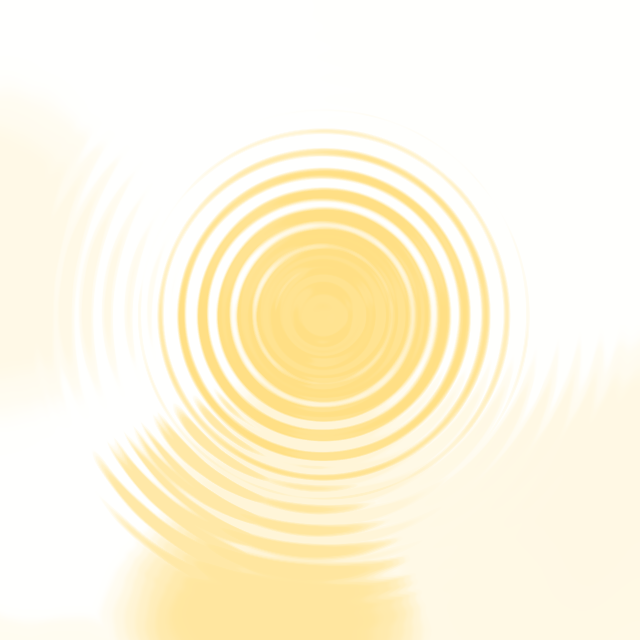
A three.js fragment shader for this background:

```glsl
// Golden light seen through concentric water ripples on a white and cream ground.
#define CENTER vec2(0.505, 0.508)
#define WAVELENGTH 0.0328
#define CREST_RADIUS 0.189
#define RIPPLE_DEPTH 0.078
#define CALM_START 0.34
#define CALM_END 0.53
#define WARP 0.05
#define TONE_STEPS 9.0
#define CREAM_LEVEL 0.18
#define WHITE vec3(1.0, 1.0, 0.995)
#define GOLD vec3(1.0, 0.876, 0.52)

varying vec2 vUv;

const float TAU = 6.2831853;

float hash(vec2 p) {
  vec3 q = fract(vec3(p.xyx) * 0.1031);
  q += dot(q, q.yzx + 33.33);
  return fract((q.x + q.y) * q.z);
}

float noise(vec2 p) {
  vec2 cell = floor(p);
  vec2 f = fract(p);
  f = f * f * (3.0 - 2.0 * f);
  return mix(mix(hash(cell), hash(cell + vec2(1.0, 0.0)), f.x),
             mix(hash(cell + vec2(0.0, 1.0)), hash(cell + 1.0), f.x), f.y);
}

float fbm(vec2 p) {
  float sum = 0.0;
  float weight = 0.5;
  for (int i = 0; i < 3; i++) {
    sum += weight * noise(p);
    p = p * 2.03 + 17.0;
    weight *= 0.5;
  }
  return sum / 0.875;
}

// Soft ellipse: 1 inside, fading to 0 around its rim.
float blob(vec2 p, vec2 center, vec2 radii, float softness) {
  float d = length((p - center) / radii);
  return 1.0 - smoothstep(1.0 - softness, 1.0 + softness, d);
}

float segmentDistance(vec2 p, vec2 a, vec2 b) {
  vec2 ab = b - a;
  float t = clamp(dot(p - a, ab) / dot(ab, ab), 0.0, 1.0);
  return length(p - a - t * ab);
}

// Amount of gold in the still scene below the water.
float goldAmount(vec2 p) {
  vec2 w = p + WARP * (vec2(fbm(p * 8.0), fbm(p * 8.0 + 41.0)) - 0.5);

  // Main disc with faint inner variation
  float sun = blob(w, vec2(0.522, 0.502), vec2(0.195, 0.21), 0.24);
  sun *= 0.87 + 0.2 * noise(p * 16.0 + 5.0);

  // Reflection below, with an arm reaching to the left
  float pool = 0.78 * blob(w, vec2(0.43, 0.04), vec2(0.21, 0.15), 0.4);
  float armDistance = segmentDistance(w, vec2(0.27, 0.27), vec2(0.38, 0.08));
  float arm = 0.72 * (1.0 - smoothstep(0.045, 0.1, armDistance));
  float halo = 0.3 * blob(w, vec2(0.49, 0.27), vec2(0.17, 0.16), 0.4);

  // Cream areas at the left and the lower right
  float leftCream = blob(w, vec2(0.0, 0.6), vec2(0.16, 0.24), 0.35);
  float slope = 0.43 + 0.3 * (w.x - 1.0) - w.y;
  float rightCream = smoothstep(-0.06, 0.05, slope) * smoothstep(0.5, 0.64, w.x);
  float floorCream = 0.6 * (1.0 - smoothstep(0.0, 0.06, w.y));
  float cream = CREAM_LEVEL * max(max(leftCream, rightCream), floorCream);
  cream += 0.025 * fbm(p * 3.0 + 9.0) * smoothstep(0.55, 0.95, p.x + 0.2 * p.y);

  return max(max(max(sun, pool), max(arm, halo)), cream);
}

// Blend between flat tones with softened steps.
float softSteps(float v) {
  float s = v * TONE_STEPS;
  float stepped = (floor(s) + smoothstep(0.2, 0.8, fract(s))) / TONE_STEPS;
  return mix(v, stepped, 0.6);
}

void main() {
  // Radial refraction by the rings
  vec2 offset = vUv - CENTER;
  float radius = length(offset);
  vec2 direction = offset / max(radius, 0.0001);
  float wave = cos(TAU * (radius - CREST_RADIUS) / WAVELENGTH);
  float depth = RIPPLE_DEPTH * (1.0 - smoothstep(CALM_START, CALM_END, radius));
  depth *= smoothstep(0.0, 0.06, radius);
  vec2 refracted = vUv - direction * wave * depth;

  float gold = softSteps(goldAmount(refracted));
  gl_FragColor = vec4(mix(WHITE, GOLD, clamp(gold, 0.0, 1.0)), 1.0);
}
```
